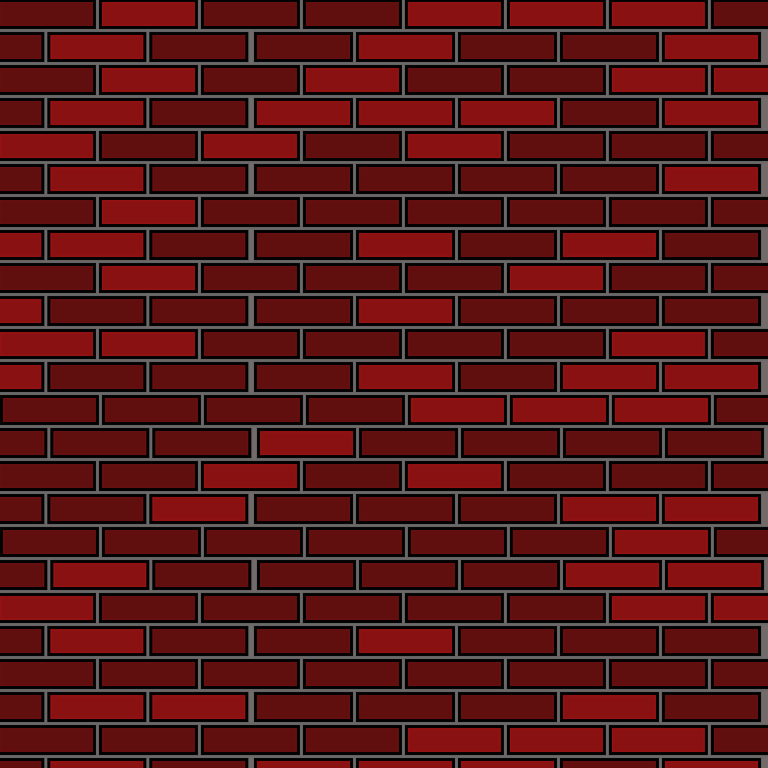
Reproduce this pattern procedurally as a Shadertoy shader.

```glsl
// Running-bond brick wall: red bricks with black outlines and thin grey joints.
// Each pixel is mapped to a brick cell; its depth inside that cell picks the
// layer (mortar, outline, rim, face). Hashes choose bright bricks and row slips.

const vec2  BRICK = vec2(0.1328, 0.04297);  // cell size, in canvas units
const float TOP_OFFSET = 0.0758;            // part of the first row cut off, in rows
const float EVEN_START = -0.0020;           // left edge of even rows
const float SEAM_X = 0.3292;                // wide joint in odd rows
const float SEAM_EXTRA = 0.0035;            // added width of that joint
const float BRICKS_AFTER_SEAM = 5.0;        // odd rows end in mortar after these
const float ROW_SLIP = 0.0039;              // step by which row pairs slip left
const float JOINT_HALF = 0.00195;           // half of the mortar width
const float OUTLINE = 0.0039;               // black border width
const float RIM = 0.0018;                   // lighter edge of the face
const float RIM_GAIN = 1.12;
const float BRIGHT_SHARE = 0.30;

const vec3 MORTAR = vec3(0.42, 0.41, 0.41);
const vec3 SEAM_TINT = vec3(0.03, 0.01, 0.0);
const vec3 DARK_RED = vec3(0.375, 0.055, 0.055);
const vec3 BRIGHT_RED = vec3(0.54, 0.065, 0.065);

float hash(vec2 p) {
    vec3 q = fract(vec3(p.xyx) * 0.1031);
    q += dot(q, q.yzx + 33.33);
    return fract((q.x + q.y) * q.z);
}

void mainImage(out vec4 fragColor, in vec2 fragCoord) {
    vec2 uv = fragCoord / iResolution.xy;
    float aa = 0.7 / min(iResolution.x, iResolution.y);

    // Row, counted from the top; pairs of rows slip together
    float y = (1.0 - uv.y) / BRICK.y + TOP_OFFSET;
    float row = floor(y);
    bool odd = mod(row, 2.0) > 0.5;
    float slip = hash(vec2(floor(row * 0.5), 7.0));
    float x = uv.x + ROW_SLIP * (step(0.5, slip) + step(0.9, slip));

    // Position along the row, in bricks, with the wide seam taken out
    x -= odd ? SEAM_X : EVEN_START;
    bool inSeam = odd && x > 0.0 && x < SEAM_EXTRA;
    if (odd && x > 0.0) x = max(x - SEAM_EXTRA, 0.0);
    float along = x / BRICK.x;
    inSeam = inSeam || (odd && along > BRICKS_AFTER_SEAM);

    // Depth inside the brick cell
    vec2 local = (fract(vec2(along, y)) - 0.5) * BRICK;
    vec2 inset = 0.5 * BRICK - abs(local);
    float depth = inSeam ? 0.0 : min(inset.x, inset.y);

    // Brick colour
    float pick = hash(vec2(floor(along) + 20.0, row + 3.0));
    vec3 face = pick < BRIGHT_SHARE ? BRIGHT_RED : DARK_RED;

    // Layers from the joint inwards
    float outlineEnd = JOINT_HALF + OUTLINE;
    float rimEnd = outlineEnd + RIM;
    vec3 col = MORTAR + (inSeam ? SEAM_TINT : vec3(0.0));
    col = mix(col, vec3(0.0), smoothstep(-aa, aa, depth - JOINT_HALF));
    col = mix(col, face * RIM_GAIN, smoothstep(-aa, aa, depth - outlineEnd));
    col = mix(col, face, smoothstep(-aa, aa, depth - rimEnd));

    fragColor = vec4(col, 1.0);
}
```
